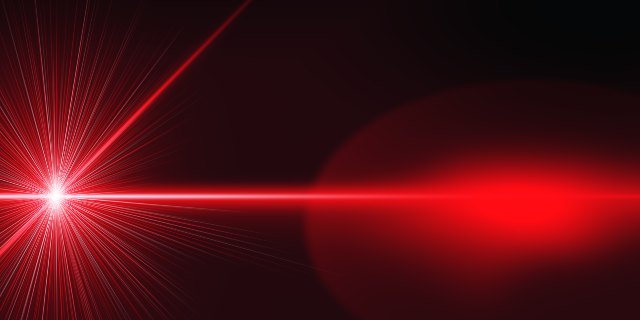
Give the GLSL for this background, as a WebGL 2 fragment shader.

```glsl
#version 300 es
precision highp float;
// A white-hot starburst at the left fires a thin beam across a dark maroon field.
// Rays are jittered angular cells; the beam and clouds are soft Gaussian falloffs,
// and a faint elliptical flare fills the right. Light is combined by screening.
uniform vec2 u_resolution;
out vec4 fragColor;

const float TAU = 6.2831853;
const vec2 STAR = vec2(0.174, 0.386);
const vec3 MAROON = vec3(0.135, 0.035, 0.055);
const vec3 BLACK = vec3(0.02, 0.022, 0.026);
const vec3 RED = vec3(1.0, 0.01, 0.02);
const vec3 ROSE = vec3(1.0, 0.30, 0.40);
const vec3 PALE = vec3(1.0, 0.82, 0.92);

float hash(vec2 p) {
    return fract(sin(dot(p, vec2(127.1, 311.7))) * 43758.547);
}

float noise(vec2 p) {
    vec2 i = floor(p), f = fract(p);
    f = f * f * (3.0 - 2.0 * f);
    vec2 e = vec2(0.0, 1.0);
    return mix(mix(hash(i), hash(i + e.yx), f.x),
               mix(hash(i + e.xy), hash(i + e.yy), f.x), f.y);
}

float bell(float x, float width) {
    float t = x / width;
    return exp(-t * t);
}

vec3 screen(vec3 a, vec3 b) {
    return 1.0 - (1.0 - a) * (1.0 - clamp(b, 0.0, 1.0));
}

// Thin rays in one ring of angular cells, each with its own reach and tint.
vec3 rayLayer(vec2 d, float count, float seed, float thickness) {
    float r = length(d), angle = atan(d.y, d.x);
    float turn = (angle / TAU + 0.5) * count;
    vec2 id = vec2(mod(floor(turn), count), seed);
    float offset = fract(turn) - 0.5 - 0.36 * (hash(id) - 0.5);
    float line = bell(offset * TAU / count * r, thickness)
               * smoothstep(0.5, 0.32, abs(fract(turn) - 0.5));
    float reach = mix(0.36, 0.82, abs(sin(angle))) + 0.55 * bell(angle + 0.23, 0.16);
    reach *= mix(0.4, 1.0, hash(id + 17.3));
    float fade = pow(max(1.0 - r / reach, 0.0), 1.3);
    float tint = hash(id + 41.9);
    vec3 color = mix(RED, mix(ROSE, PALE, tint), smoothstep(0.45, 1.0, tint));
    return color * line * fade * mix(0.3, 0.95, hash(id + 73.1));
}

// Maroon field sinking to black toward the upper right.
vec3 backdrop(vec2 p) {
    float corner = length((p - vec2(1.9, 1.0)) * vec2(0.75, 1.5));
    float dark = smoothstep(0.9, 0.12, corner);
    dark = max(dark, 0.5 * smoothstep(0.75, 1.05, p.y));
    return mix(MAROON, BLACK, dark);
}

// Large translucent ellipse with a slightly brighter rim.
float flareDisc(vec2 p) {
    float e = length((p - vec2(1.667, 0.297)) / vec2(0.716, 0.456));
    float inside = smoothstep(1.03, 0.96, e);
    float rim = 0.45 + 0.55 * exp(-5.0 * max(1.0 - e, 0.0));
    float weight = 0.05 + 0.2 * bell(p.y - 0.36, 0.26) * smoothstep(2.1, 1.1, p.x);
    return inside * rim * weight;
}

// Red haze around the beam, swelling into a lobed cloud at the right.
float haze(vec2 p) {
    float swell = smoothstep(0.85, 1.6, p.x);
    float lobes = noise(p * vec2(3.6, 4.5) + 2.7) - 0.5;
    float y = p.y - STAR.y;
    float above = mix(0.035, 0.085, swell) * (1.0 + 0.6 * lobes * swell);
    float below = mix(0.10, 0.19, swell) * (1.0 + 0.8 * lobes * swell);
    float profile = bell(y, y > 0.0 ? above : below);
    float core = bell(length((p - vec2(1.6, 0.325)) * vec2(0.7, 1.5)), 0.21);
    float edge = smoothstep(0.94, 1.02, p.x);
    return profile * (0.24 + 0.08 * edge + 0.24 * swell) + 0.55 * core * (1.0 + lobes);
}

// Hot horizontal line that cools from pale pink to red along its length.
vec3 beam(vec2 p) {
    float y = p.y - STAR.y;
    float heat = smoothstep(1.65, 0.3, p.x);
    float dim = mix(0.35, 1.0, smoothstep(2.0, 1.1, p.x));
    vec3 glow = RED * bell(y, y > 0.0 ? 0.028 : 0.036) * 0.8 * dim;
    vec3 line = mix(RED, PALE, heat) * bell(y, 0.0075) * mix(0.5, 0.95, heat);
    return screen(glow, line);
}

// Long red spoke through the star, tapering along the diagonal.
vec3 spoke(vec2 d) {
    vec2 axis = normalize(vec2(0.607, 0.615));
    float along = dot(d, axis);
    float across = dot(d, vec2(-axis.y, axis.x));
    float fade = smoothstep(0.95, 0.15, abs(along));
    float warmth = bell(along, 0.32);
    return mix(RED, ROSE, warmth) * bell(across, 0.0065) * (0.15 + 0.75 * fade)
         + RED * bell(across, 0.022) * 0.3 * fade;
}

void main() {
    vec2 p = gl_FragCoord.xy / u_resolution.y;
    p.x *= 2.0 * u_resolution.y / u_resolution.x;
    vec2 d = p - STAR;
    float thickness = max(0.0015, 0.45 / u_resolution.y);

    vec3 color = screen(backdrop(p), RED * flareDisc(p));
    color = screen(color, RED * haze(p));

    // Starburst: wide red halo, fine rays, then the white core.
    color = screen(color, RED * 0.42 * bell(length(d * vec2(1.0, 0.75)), 0.27));
    for (int i = 0; i < 4; i++) {
        float layer = float(i);
        color = screen(color, rayLayer(d, 71.0 + 43.0 * layer, layer * 7.0 + 1.0, thickness));
    }
    color = screen(color, spoke(d));
    color = screen(color, beam(p));
    color = screen(color, ROSE * 0.65 * bell(length(d * vec2(1.25, 0.8)), 0.10));
    color = screen(color, vec3(1.0, 0.97, 0.99) * bell(length(d * vec2(1.5, 0.7)), 0.045));
    fragColor = vec4(color, 1.0);
}
```
